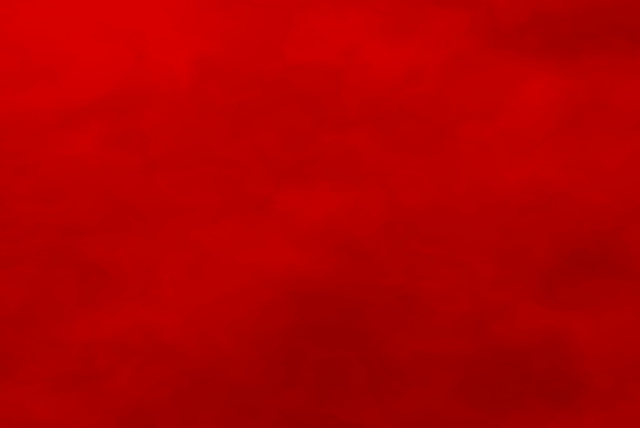
Write a Shadertoy shader that draws this texture.

```glsl
// Mottled deep red wall: ragged overlapping stains, lit from the upper left.

float hash(vec2 cell) {
    return fract(sin(dot(cell, vec2(127.1, 311.7))) * 43758.5453);
}

float valueNoise(vec2 p) {
    vec2 cell = floor(p), f = fract(p);
    f = f * f * (3.0 - 2.0 * f);
    return mix(mix(hash(cell), hash(cell + vec2(1, 0)), f.x),
               mix(hash(cell + vec2(0, 1)), hash(cell + vec2(1, 1)), f.x), f.y);
}

float fbm(vec2 p) {
    float sum = 0.0, amplitude = 0.5;
    for (int i = 0; i < 5; i++) {
        sum += amplitude * valueNoise(p);
        p = mat2(1.6, 1.2, -1.2, 1.6) * p + 7.3;
        amplitude *= 0.48;
    }
    return sum;
}

// Flattens a value into plateaus joined by short smooth edges
float plateaus(float value, float stepSize) {
    float level = value / stepSize;
    float edge = clamp(fwidth(level), 0.1, 0.5);
    float flatLevel = floor(level) + smoothstep(0.5 - edge, 0.5 + edge, fract(level));
    return mix(value, flatLevel * stepSize, 0.65);
}

// Noise bent by noise, so that the stain outlines curl and fray
float stains(vec2 p, float bend) {
    vec2 warp = vec2(fbm(p * 1.7 + 3.1), fbm(p * 1.7 + 19.4)) - 0.48;
    return fbm(p + bend * warp) - 0.48;
}

void mainImage(out vec4 fragColor, in vec2 fragCoord) {
    vec2 uv = fragCoord / iResolution.xy;
    vec2 p = fragCoord / iResolution.y;

    // Broad light: bright top and upper left, dark lower right
    float red = 0.672 + 0.13 * (uv.y - 0.5) - 0.05 * (uv.x - 0.5);
    vec2 glow = (uv - vec2(0.12, 0.95)) / vec2(0.42, 0.3);
    red += 0.06 * exp(-dot(glow, glow));

    // Large clouds, then smaller stains, all stretched sideways
    float clouds = stains(p * vec2(2.2, 3.4) + 4.7, 1.1);
    float patches = stains(p * vec2(5.0, 8.0) + 31.0, 1.6);
    red += 0.22 * plateaus(clouds, 0.1);
    red += 0.12 * plateaus(patches, 0.15);

    fragColor = vec4(clamp(red, 0.48, 0.84), 0.0, 0.0, 1.0);
}
```
